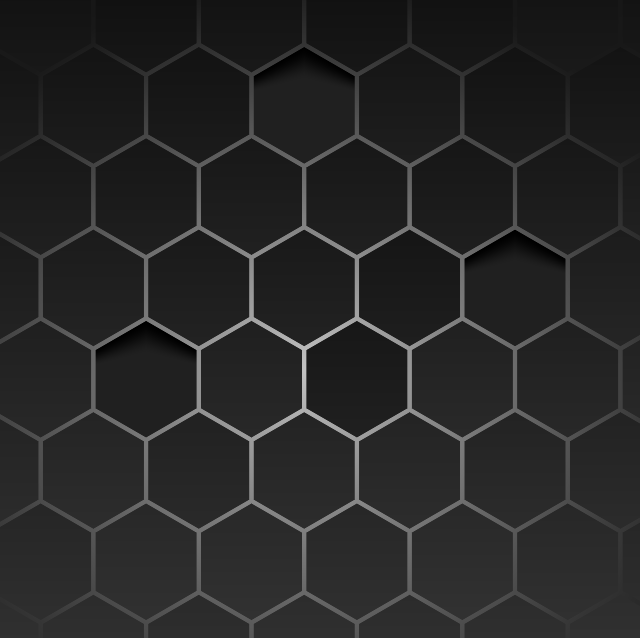
Give the GLSL for this pattern, as a WebGL 2 fragment shader.

```glsl
#version 300 es
precision highp float;

uniform vec2 u_resolution;
out vec4 outColor;

float hash(vec2 p) {
    return fract(sin(dot(p, vec2(127.1, 311.7))) * 4375.85);
}

// Offset from the centre of the nearest pointy-top hexagon of width 1
vec2 hexLocal(vec2 q) {
    vec2 period = vec2(1.0, 1.73205);
    vec2 a = q - period * floor(q / period + 0.5);
    vec2 b = q - period * (floor(q / period) + 0.5);
    return dot(a, a) < dot(b, b) ? a : b;
}

// 1 for the cell with the given half-step index, else 0
float isCell(vec2 id, vec2 target) {
    return 1.0 - step(0.5, distance(id, target));
}

void main() {
    float cellWidth = 0.1647;
    vec2 p = gl_FragCoord.xy / u_resolution.x;
    float height = gl_FragCoord.y / u_resolution.y;
    float pixel = 1.0 / (u_resolution.x * cellWidth);

    // Hexagonal cells
    vec2 q = (p - vec2(0.4753, 0.547)) / cellWidth;
    vec2 local = hexLocal(q);
    vec2 id = floor((q - local) * vec2(2.0, 1.1547) + 0.5);
    vec2 mirrored = abs(local);
    float edge = 0.5 - max(mirrored.x, dot(mirrored, vec2(0.5, 0.86603)));

    // Faces lighten downwards, across the canvas and within each cell
    float face = mix(0.183, 0.075, height);
    face += 0.016 * (hash(id) - 0.5) - 0.014 * local.y;
    face -= 0.03 * (isCell(id, vec2(2.0, 0.0)) + isCell(id, vec2(1.0, -1.0)));

    // Sunken cells, shaded below their upper edges
    float sunken = isCell(id, vec2(0.0, 2.0)) + isCell(id, vec2(4.0, 0.0))
                 + isCell(id, vec2(-3.0, -1.0));
    float depth = 0.57735 * (1.0 - mirrored.x) - local.y;
    float reach = mix(0.34, 0.17, 2.0 * mirrored.x);
    float shadow = 1.0 - smoothstep(0.02, reach, depth);
    face = mix(face, 0.126 * (1.0 - shadow), sunken);

    // Metal lines glow near the middle and fade outwards
    float glow = max(1.0 - distance(p, vec2(0.48, 0.42)) / 0.63, 0.0);
    float metal = mix(mix(0.17, 0.09, height), 0.76, pow(glow, 1.1));
    float line = 1.0 - smoothstep(-0.5, 0.5, (edge - 0.021) / pixel);

    outColor = vec4(vec3(mix(face, metal, line)), 1.0);
}
```
